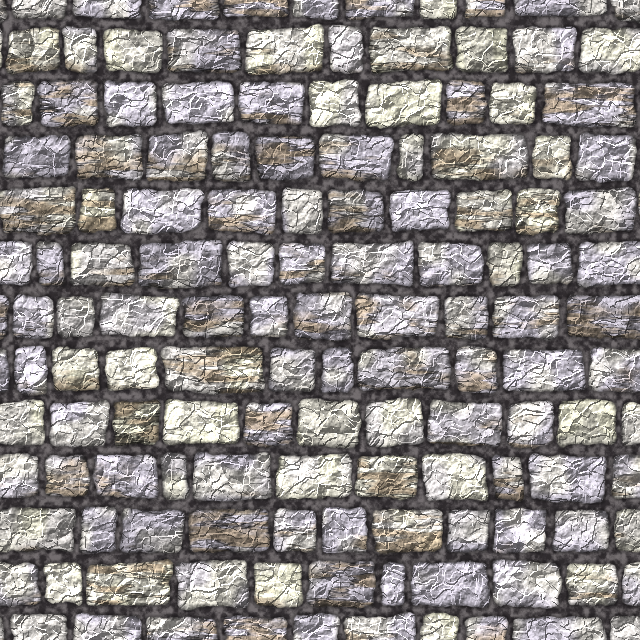
This texture is drawn by a Shadertoy shader. Its source:

```glsl
// A tiling wall of rough-hewn stones in level courses with dark, gritty mortar.
// Each course is cut at jittered joints into rounded boxes; every stone gets its
// own cellular chipped relief, bedding strata and tint. Unit length: one course.

#define ROWS 12.0          // courses up the canvas
#define COLS 10.0          // stones per course
#define ROW_SHIFT 0.44     // vertical phase of the courses
#define JOINT_JITTER 0.78  // unevenness of stone lengths
#define JOINT_GAP 0.12     // mortar between neighbours
#define BED_GAP 0.15       // mortar between courses
#define RELIEF 0.50        // strength of the chipped shading
#define LAVENDER vec3(0.74, 0.72, 0.765)
#define CREAM vec3(0.91, 0.90, 0.81)
#define OCHRE vec3(0.60, 0.53, 0.44)
#define MORTAR_DARK vec3(0.17, 0.155, 0.165)
#define MORTAR_GREY vec3(0.42, 0.40, 0.405)

float hash(vec2 p) {
    vec3 v = fract(vec3(p.xyx) * 0.1031);
    v += dot(v, v.yzx + 33.33);
    return fract((v.x + v.y) * v.z);
}

vec2 hash2(vec2 p) {
    return vec2(hash(p), hash(p + vec2(57.3, 19.7)));
}

// Value noise that wraps after "period" cells
float noise(vec2 p, float period) {
    vec2 i = floor(p), f = fract(p);
    f = f * f * (3.0 - 2.0 * f);
    vec2 a = mod(i, period), b = mod(i + 1.0, period);
    return mix(mix(hash(a), hash(vec2(b.x, a.y)), f.x),
               mix(hash(vec2(a.x, b.y)), hash(b), f.x), f.y);
}

float fbm(vec2 p, float period) {
    float sum = 0.0, amp = 0.533;
    for (int k = 0; k < 4; k++) {
        sum += amp * noise(p, period);
        p *= 2.0;
        period *= 2.0;
        amp *= 0.5;
    }
    return sum;
}

// Cellular chips: each cell is a plane with a random tilt
float chips(vec2 p) {
    vec2 base = floor(p), nearest = vec2(0.0), id = base;
    float best = 9.0;
    for (int y = -1; y <= 1; y++)
    for (int x = -1; x <= 1; x++) {
        vec2 cell = base + vec2(x, y);
        vec2 d = p - cell - hash2(cell);
        if (dot(d, d) < best) { best = dot(d, d); nearest = d; id = cell; }
    }
    return dot(nearest, hash2(id + 31.0) - 0.5);
}

float relief(vec2 p) {
    vec2 w = p + 0.22 * vec2(noise(p * 4.0, 1024.0), noise(p * 4.0 + 40.0, 1024.0));
    return chips(w * 2.6) * 0.40 + chips(w * vec2(6.0, 7.5)) * 0.13
         + 0.16 * fbm(p * 5.0, 1024.0);
}

// Position of the i-th vertical joint in a course
float joint(float i, float row) {
    float shift = JOINT_JITTER * (hash(vec2(mod(i, COLS), row + 3.0)) - 0.5);
    return (i + shift) * ROWS / COLS;
}

vec3 stoneColor(vec2 local, vec2 id, float d) {
    vec2 s = local + 40.0 * hash2(id + 7.0);
    vec2 toLight = vec2(-0.5, 0.86);
    float light = clamp((relief(s) - relief(s + 0.028 * toLight)) / 0.028, -0.9, 0.75);

    // Cream patches over lavender stone
    float creamy = 0.75 * smoothstep(0.5, 0.95, hash(id + 11.0))
                 + 0.5 * smoothstep(0.45, 0.8, noise(s * 2.0, 1024.0));
    vec3 col = mix(LAVENDER, CREAM, min(creamy, 1.0));

    // Bedding strata, strongest low on the stone
    float bedded = hash(id + 23.0) + 0.9 * (fbm(s * 1.6, 1024.0) - 0.5) - 0.5 * local.y;
    bedded = smoothstep(0.5, 0.85, bedded);
    float band = fbm(s * vec2(1.4, 8.0), 1024.0);
    col = mix(col, OCHRE, 0.8 * bedded * smoothstep(0.42, 0.62, band));
    col *= 1.0 - 0.5 * bedded * (1.0 - smoothstep(0.0, 0.05, abs(band - 0.48)));

    // Chipped light, stone tone, grain and worn rim
    col *= 0.98 + RELIEF * light;
    col *= 0.87 + 0.22 * hash(id + 41.0);
    col *= 0.88 + 0.24 * noise(s * 30.0, 4096.0);
    col *= 0.82 + 0.18 * smoothstep(-0.42, -0.1, local.y);
    return col * mix(0.62, 1.0, smoothstep(0.0, 0.07, -d));
}

void mainImage(out vec4 fragColor, in vec2 fragCoord) {
    vec2 q = fragCoord / iResolution.xy * ROWS + vec2(0.0, ROW_SHIFT);
    vec2 p = q + 0.08 * (vec2(noise(q, ROWS), noise(q + 5.0, ROWS)) - 0.5);

    // Find the course and the stone
    float row = mod(floor(p.y), ROWS);
    float x = p.x + ROWS * hash(vec2(row, 71.0));
    float i = floor(x * COLS / ROWS);
    if (x < joint(i, row)) i -= 1.0;
    else if (x >= joint(i + 1.0, row)) i += 1.0;
    float left = joint(i, row), right = joint(i + 1.0, row);
    vec2 id = vec2(mod(i, COLS), row);

    // Rounded box with a slight lean and a ragged outline
    vec2 local = vec2(x - 0.5 * (left + right), fract(p.y) - 0.5);
    vec2 lean = local + local.yx * 0.09 * (hash2(id + 5.0) - 0.5);
    vec2 halfSize = 0.5 * vec2(right - left - JOINT_GAP, 1.0 - BED_GAP);
    halfSize.y -= 0.04 * hash(id + 17.0);
    float corner = min(0.11, halfSize.x);
    vec2 e = abs(lean) - halfSize + corner;
    float d = length(max(e, 0.0)) + min(max(e.x, e.y), 0.0) - corner;
    d += 0.13 * (fbm(q * 4.0, ROWS * 4.0) - 0.5);

    // Gritty mortar, shaded beside the stones
    float grit = fbm(q * 10.0, ROWS * 10.0);
    vec3 mortar = mix(MORTAR_DARK, MORTAR_GREY, smoothstep(0.25, 0.78, grit));
    mortar *= mix(0.75, 1.08, smoothstep(0.0, 0.08, d));

    float soft = max(0.015, 0.8 * ROWS / iResolution.y);
    vec3 col = mix(stoneColor(local, id, d), mortar, smoothstep(-soft, soft, d));
    fragColor = vec4(clamp(col, 0.0, 1.0), 1.0);
}
```
